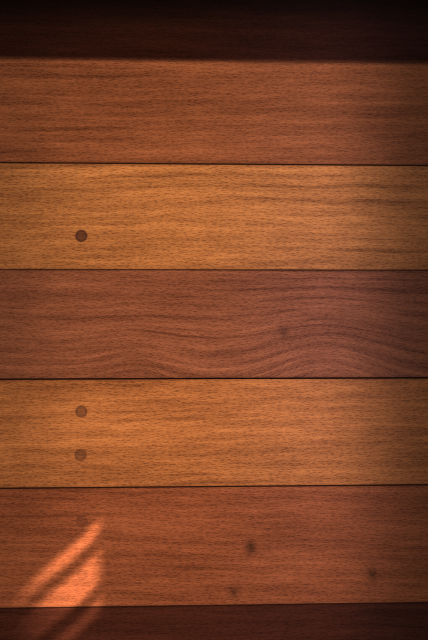
Write a WebGL 2 fragment shader that draws this texture.

```glsl
#version 300 es
precision highp float;

uniform vec2 u_resolution;
out vec4 fragColor;

const int SEAM_COUNT = 6;
const float SEAM_HEIGHT[6] = float[6](0.0495, 0.237, 0.4075, 0.579, 0.746, 0.909);
const float SEAM_DARKNESS[6] = float[6](0.7, 0.8, 0.95, 0.6, 0.8, 0.1);
const vec3 PLANK_TONE[7] = vec3[7](
    vec3(0.27, 0.12, 0.075), vec3(0.57, 0.29, 0.165), vec3(0.69, 0.39, 0.20),
    vec3(0.52, 0.28, 0.175), vec3(0.70, 0.41, 0.21), vec3(0.54, 0.285, 0.16),
    vec3(0.18, 0.075, 0.045));
// x, y and strength
const vec3 PLUGS[5] = vec3[5](
    vec3(0.127, 0.6315, 0.75), vec3(0.127, 0.357, 0.5), vec3(0.126, 0.289, 0.45),
    vec3(0.128, 0.185, 0.3), vec3(0.128, 0.102, 0.2));
const vec3 KNOTS[4] = vec3[4](
    vec3(0.443, 0.482, 0.25), vec3(0.392, 0.145, 0.45),
    vec3(0.582, 0.101, 0.3), vec3(0.366, 0.075, 0.3));
const vec3 SEAM_COLOR = vec3(0.08, 0.03, 0.018);
const vec3 PLUG_COLOR = vec3(0.24, 0.12, 0.09);
const vec3 SHEEN_COLOR = vec3(0.035, 0.035, 0.06);
const vec3 SUN_COLOR = vec3(0.20, 0.11, 0.07);

vec2 hash2(vec2 p) {
    vec3 h = fract(p.xyx * vec3(0.1031, 0.103, 0.0973));
    h += dot(h, h.yzx + 33.33);
    return fract((h.xx + h.yz) * h.zy);
}

// Distance to the nearest scattered point
float cellular(vec2 p) {
    vec2 cell = floor(p);
    float nearest = 2.0;
    for (int y = -1; y <= 1; y++) {
        for (int x = -1; x <= 1; x++) {
            vec2 neighbor = cell + vec2(x, y);
            nearest = min(nearest, length(neighbor + hash2(neighbor) - p));
        }
    }
    return nearest;
}

float layeredSines(vec2 p) {
    float sum = 0.0, amplitude = 0.5;
    for (int i = 0; i < 5; i++) {
        sum += amplitude * sin(p.x + 1.7 * sin(p.y * 0.8 + float(i))) * cos(p.y * 0.9 + p.x * 0.4);
        p = mat2(0.95, 0.31, -0.31, 0.95) * p * 1.8 + 2.3;
        amplitude *= 0.58;
    }
    return sum;
}

float bump(float x, float center, float width) {
    float d = (x - center) / width;
    return exp(-d * d);
}

// Height along the growth rings; arches rise from the lower seam of a plank
float ringHeight(vec2 p, vec2 q, float plank, float archAmount) {
    float arches = 0.050 * bump(p.x, 0.51, 0.10) + 0.024 * bump(p.x, 0.215, 0.07);
    float fade = 1.0 - smoothstep(0.41, 0.58, p.y);
    float drift = 0.007 * layeredSines(q * vec2(5.0, 7.0)) + 0.02 * sin(plank * 2.4) * p.x;
    return q.y + drift - archAmount * arches * fade;
}

// Brightness of the wood: long thin rings, broad streaks and sparse short pores
float woodGrain(vec2 p, float plank, float archAmount) {
    vec2 q = p + vec2(7.3, 3.1) * plank;
    float height = ringHeight(p, q, plank, archAmount);
    float phase = height * 330.0 + 4.0 * layeredSines(vec2(q.x * 2.0, height * 45.0));
    float rings = smoothstep(0.3, 1.0, sin(phase));
    float ringFade = smoothstep(-0.1, 0.5, layeredSines(vec2(q.x * 6.0, height * 38.0) + 4.0));
    float paleRings = smoothstep(0.4, 1.0, sin(phase + 2.6)) * archAmount
        * (1.0 - smoothstep(0.41, 0.47, p.y));
    float streaks = cellular(vec2(q.x * 4.0, height * 75.0)) - 0.5;
    float fibres = cellular(vec2(q.x * 20.0, height * 230.0)) - 0.5;
    float pores = 1.0 - smoothstep(0.08, 0.42, cellular(vec2(q.x * 85.0, height * 330.0)));
    float speckle = cellular(q * vec2(210.0, 450.0)) - 0.5;
    float clouds = layeredSines(vec2(q.x * 4.0, height * 26.0));
    float patches = layeredSines(q * vec2(6.0, 11.0) + 1.7);
    return 1.03 - 0.13 * rings * ringFade + 0.13 * paleRings + 0.20 * streaks
        + 0.16 * fibres - 0.14 * pores + 0.13 * speckle + 0.10 * clouds + 0.06 * patches;
}

float plugMask(vec2 p, vec2 center, float radius, float pixel) {
    float d = length(p - center);
    float rim = bump(d, radius * 0.85, radius * 0.25);
    return (1.0 - smoothstep(radius - pixel, radius + pixel, d)) * (0.75 + 0.25 * rim);
}

// Slanted bands of sunlight that end at a soft right edge
float sunBands(vec2 p) {
    float across = dot(p, vec2(-0.656, 0.755)) + 0.001 * sin(p.x * 70.0);
    float bands = 0.0;
    for (int i = 0; i < 3; i++) {
        float halfWidth = i == 1 ? 0.020 : 0.009;
        float d = abs(across - 0.03 + 0.047 * float(i));
        bands += 1.0 - smoothstep(halfWidth - 0.008, halfWidth + 0.008, d);
    }
    float ends = smoothstep(0.0, 0.1, p.x) * (1.0 - smoothstep(0.14, 0.17, p.x));
    return bands * ends * mix(0.5, 1.0, smoothstep(0.04, 0.055, p.y));
}

void main() {
    vec2 uv = gl_FragCoord.xy / u_resolution;
    vec2 p = gl_FragCoord.xy / u_resolution.y;
    float pixel = 1.0 / u_resolution.y;

    // Planks and the slightly tilted seams between them
    vec3 color = PLANK_TONE[0];
    float plank = 0.0, seam = 0.0;
    for (int i = 0; i < SEAM_COUNT; i++) {
        float d = p.y - SEAM_HEIGHT[i] - (0.009 - 0.0034 * float(i)) * uv.x;
        float softness = i == SEAM_COUNT - 1 ? 0.006 : pixel;
        color = mix(color, PLANK_TONE[i + 1], smoothstep(-softness, softness, d));
        plank += step(0.0, d);
        float line = 1.0 - smoothstep(0.0008 - 0.5 * pixel, 0.0008 + pixel, abs(d));
        seam = max(seam, SEAM_DARKNESS[i] * max(line, 0.25 * bump(d, 0.0, 0.003)));
    }
    float archAmount = plank == 3.0 ? 1.0 : 0.0;
    color *= pow(vec3(woodGrain(p, plank, archAmount)), vec3(1.0, 1.15, 1.2));

    // Knots and round plugs
    for (int i = 0; i < 4; i++) {
        vec2 offset = (p - KNOTS[i].xy) * vec2(1.0, 0.8);
        float d = length(offset) + 0.003 * layeredSines(p * 130.0);
        color *= 1.0 - KNOTS[i].z * bump(d, 0.0, 0.008);
    }
    for (int i = 0; i < 5; i++) {
        float mask = plugMask(p, PLUGS[i].xy, 0.0095, pixel);
        color = mix(color, PLUG_COLOR, mask * PLUGS[i].z);
    }
    color = mix(color, SEAM_COLOR, seam);

    // Glow at the middle, violet sheen on the right, dark borders
    float glow = 0.86 + 0.20 * bump(uv.x, 0.45, 0.42) * bump(uv.y, 0.45, 0.6);
    float border = 1.0 - 0.42 * smoothstep(0.74, 1.02, uv.x);
    border *= 1.0 - 0.65 * smoothstep(0.94, 1.01, uv.y);
    border *= 1.0 - 0.12 * (1.0 - smoothstep(0.0, 0.2, uv.x));
    color *= glow * border;
    color += SHEEN_COLOR * bump(uv.x, 0.76, 0.22) * bump(uv.y, 0.5, 0.45) * (1.0 - seam);

    float sun = sunBands(p);
    color = color * (1.0 + 0.45 * sun) + SUN_COLOR * sun * (1.0 - seam);
    fragColor = vec4(clamp(color, 0.0, 1.0), 1.0);
}
```
